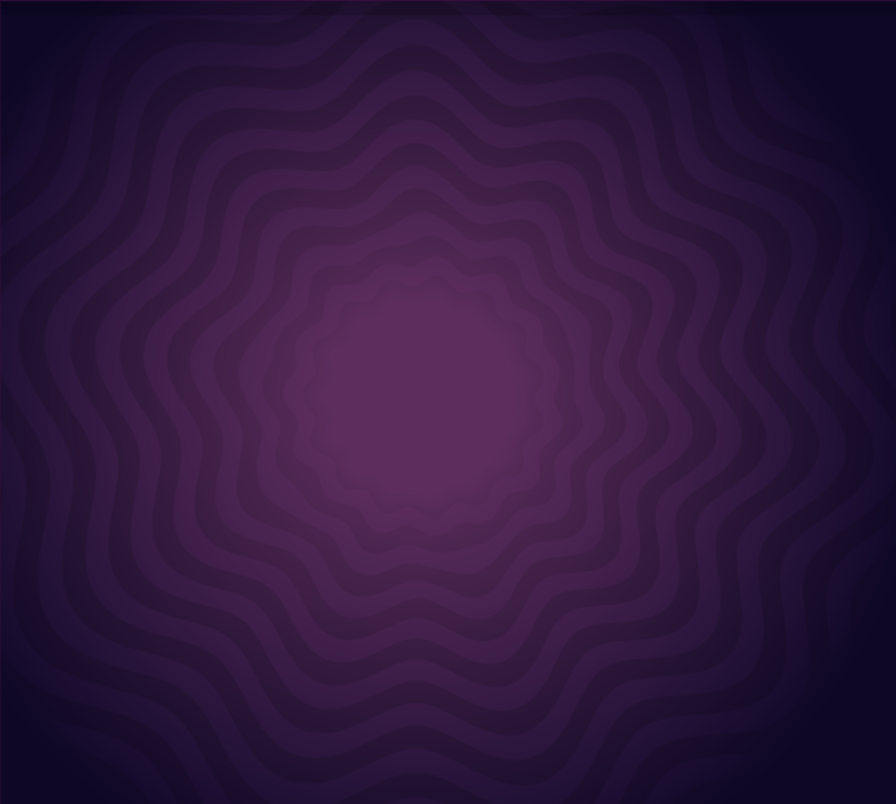
This background is drawn by a WebGL 1 fragment shader. Its source:

```glsl
precision highp float;
// A plum glow fading to midnight blue, crossed by wavy star-shaped rings.
// The radius is divided by a lobed wave of the angle; the resulting warped
// radius is cut into crisp light and dark bands over a radial gradient.

uniform vec2 u_resolution;

const float TAU = 6.2831853;

// Lengths are in canvas heights, except the centre (fraction of each side).
const vec2 CENTER = vec2(0.466, 0.506);
const vec2 CORE_DRIFT = vec2(0.008, 0.0);
const vec3 CORE_COLOR = vec3(0.350, 0.172, 0.353);
const vec3 EDGE_COLOR = vec3(0.053, 0.028, 0.147);
const vec3 RIM_COLOR = vec3(0.22, 0.06, 0.24);

const float GLOW_START = 0.12;
const float GLOW_END = 0.64;

const float RING_START = 0.145;
const float RING_PERIOD = 0.0465;
const float RING_GROWTH = 0.05;
const float CONTRAST_INNER = 0.03;
const float CONTRAST_OUTER = 0.08;

const float INNER_LOBES = 15.0;
const float OUTER_LOBES = 10.0;
const float INNER_DEPTH = 0.05;
const float OUTER_DEPTH = 0.07;
const float INNER_TURN = 0.19;
const float OUTER_TURN = 1.731;
const float LOBE_SKEW = 0.15;

const float TOP_STRIP = 0.019;
const float TOP_SHADE = 0.82;
const float RIM_WIDTH = 0.0016;

// Many shallow lobes near the core give way to fewer, deeper ones outside.
float lobeWave(float angle, float radius) {
  float inner = INNER_DEPTH * cos(INNER_LOBES * (angle - INNER_TURN));
  float skewed = angle - OUTER_TURN + LOBE_SKEW * sin(angle);
  float outer = OUTER_DEPTH * cos(OUTER_LOBES * skewed);
  return mix(inner, outer, smoothstep(0.13, 0.26, radius));
}

// Alternating bands, widening outwards: +1 on light rings, -1 on dark ones.
float ringBand(float radius, float pixel) {
  float reach = max(radius - RING_START, -0.05);
  float turns = log(1.0 + RING_GROWTH * reach / RING_PERIOD) / RING_GROWTH;
  float softness = 0.08 + TAU * 0.7 * pixel / RING_PERIOD;
  float band = 2.0 * smoothstep(-softness, softness, sin(TAU * turns)) - 1.0;
  return mix(1.0, band, smoothstep(0.11, 0.165, radius));
}

void main() {
  vec2 uv = gl_FragCoord.xy / u_resolution;
  float pixel = 1.0 / u_resolution.y;
  float aspect = u_resolution.x / u_resolution.y;
  vec2 p = (uv - CENTER) * vec2(aspect, 1.0);
  float radius = length(p);

  // Radial glow
  float fade = clamp((radius - GLOW_START) / (GLOW_END - GLOW_START), 0.0, 1.0);
  vec3 color = mix(CORE_COLOR, EDGE_COLOR, fade);

  // Wavy rings, slightly off centre near the core
  vec2 q = p - CORE_DRIFT * (1.0 - smoothstep(0.15, 0.32, radius));
  float ringRadius = length(q);
  float angle = atan(q.y, q.x + 1e-6);
  float warped = ringRadius / (1.0 + lobeWave(angle, ringRadius));

  // Ring contrast, dissolving into the dark corners
  float contrast = mix(CONTRAST_INNER, CONTRAST_OUTER, smoothstep(0.0, 0.6, fade));
  contrast *= 1.0 - smoothstep(0.88, 1.0, fade);
  color *= 1.0 + contrast * ringBand(warped, pixel);

  // Shaded strip along the top, then a hairline rim at the top and left
  float fromTop = 1.0 - uv.y;
  float fromLeft = uv.x * aspect;
  float strip = 1.0 - smoothstep(TOP_STRIP - pixel, TOP_STRIP + pixel, fromTop);
  color *= mix(1.0, TOP_SHADE, strip);
  float topRim = 1.0 - smoothstep(RIM_WIDTH - 0.5 * pixel, RIM_WIDTH + 0.5 * pixel, fromTop);
  float leftRim = 1.0 - smoothstep(RIM_WIDTH - 0.5 * pixel, RIM_WIDTH + 0.5 * pixel, fromLeft);
  color = mix(color, RIM_COLOR, max(0.8 * topRim, 0.4 * leftRim));

  gl_FragColor = vec4(color, 1.0);
}
```
